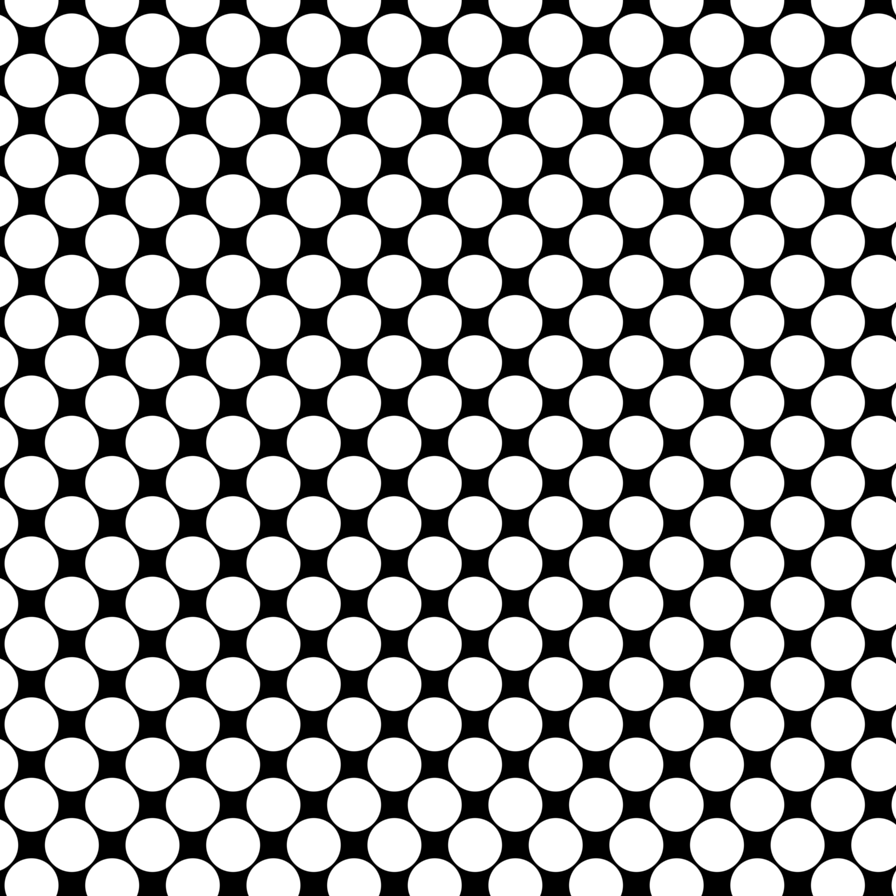
Reproduce this pattern procedurally as a three.js fragment shader.

```glsl
varying vec2 vUv;

const vec3 GROUND_COLOR = vec3(0.0);
const vec3 DOT_COLOR = vec3(1.0);
const vec2 DOT_SPACING = vec2(0.0900, 0.0898);
const vec2 DOT_ANCHOR = vec2(0.4402, 0.5059);
const float DOT_RADIUS = 0.0301;
const float EDGE_SOFTNESS = 0.001;

// Distance to the nearest center of a rectangular grid
float gridDistance(vec2 point, vec2 spacing) {
  vec2 cell = fract(point / spacing + 0.5) - 0.5;
  return length(cell * spacing);
}

// Two grids, offset by half a cell, form the staggered rows
float staggeredDistance(vec2 point, vec2 spacing) {
  return min(gridDistance(point, spacing),
             gridDistance(point + 0.5 * spacing, spacing));
}

// Smooth coverage of a disc
float discMask(float centerDistance, float radius, float softness) {
  return 1.0 - smoothstep(radius - softness, radius + softness, centerDistance);
}

void main() {
  float centerDistance = staggeredDistance(vUv - DOT_ANCHOR, DOT_SPACING);
  float dots = discMask(centerDistance, DOT_RADIUS, EDGE_SOFTNESS);
  gl_FragColor = vec4(mix(GROUND_COLOR, DOT_COLOR, dots), 1.0);
}
```
